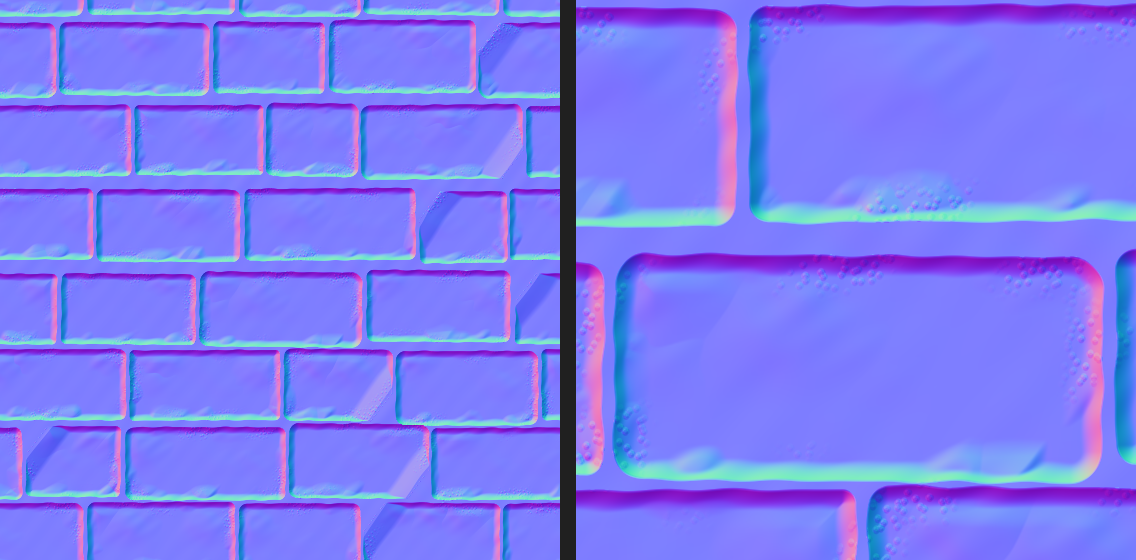
Left, the full canvas; right, a detail of the centre.
Give the GLSL for this texture map, as a Shadertoy shader.

```glsl
#define ROWS 7
#define BEVEL_WIDTH 0.012
#define BEVEL_HEIGHT 0.012
#define HALF_HEIGHT 0.0645
#define TILT 0.022
#define CHIP_CUT 0.030
#define CHIP_REACH 0.068
#define CHIP_SLOPE 0.36
#define WEAR 0.55
#define DENT_DEPTH 0.0034
#define PIT_DEPTH 0.0006
#define TAU 6.2831853

// Vertical joints of each course, from the top course down
const vec4 JOINTS[ROWS] = vec4[ROWS](
    vec4(.103, .376, .585, .852), vec4(.238, .473, .642, .936),
    vec4(.169, .432, .747, .908), vec4(.107, .352, .651, .915),
    vec4(.228, .504, .704, .964), vec4(.042, .220, .514, .768),
    vec4(.152, .424, .647, .895));

// Brick chipped at the upper left or lower right in each course; -1 for none
const int CHIP_UPPER[ROWS] = int[ROWS](3, -1, 2, 3, -1, 0, 2);
const int CHIP_LOWER[ROWS] = int[ROWS](-1, 2, -1, -1, 1, 2, -1);

struct Brick { vec2 center, size; float tilt, radius, chip; };

vec2 hash2(vec2 p) {
    vec3 k = fract(p.xyx * vec3(.1031, .1030, .0973));
    k += dot(k, k.yzx + 33.33);
    return fract((k.xx + k.yz) * k.zy);
}

// Distance to the nearest cell point, tiling over the unit square
float cellular(vec2 p, float cells) {
    p *= cells;
    vec2 base = floor(p);
    float nearest = 4.0;
    for (int j = -1; j <= 1; j++)
    for (int i = -1; i <= 1; i++) {
        vec2 cell = base + vec2(i, j);
        vec2 delta = cell + hash2(mod(cell, cells)) - p;
        nearest = min(nearest, dot(delta, delta));
    }
    return sqrt(nearest);
}

// Layered sines, tiling over the unit square, in -1..1
float waves(vec2 p) {
    p *= TAU;
    return (sin(5.0 * p.x + 2.0 * sin(3.0 * p.y)) + sin(7.0 * p.y + 2.0 * sin(4.0 * p.x) + 1.0)
          + sin(11.0 * p.x - 9.0 * p.y + 2.0)) / 3.0;
}

float smoothMin(float a, float b, float k) {
    float h = max(k - abs(a - b), 0.0) / k;
    return min(a, b) - 0.25 * h * h * k;
}

Brick makeBrick(int row, int i) {
    float left = JOINTS[row][i];
    float right = JOINTS[row][(i + 1) & 3] + (i == 3 ? 1.0 : 0.0);
    vec2 a = hash2(vec2(row, i) + 3.7), b = hash2(vec2(i, row) + 19.1);
    float sag = 0.007 - 0.0085 * cos(TAU * (float(row) + 0.3) / float(ROWS));
    float y = 1.0 - (float(row) + 0.74) / float(ROWS) - sag + 0.009 * (a.x - 0.5);
    vec2 size = vec2(0.5 * (right - left) - 0.002 - 0.004 * a.y, HALF_HEIGHT + 0.005 * (b.x - 0.5));
    float chip = i == CHIP_UPPER[row] ? -1.0 : i == CHIP_LOWER[row] ? 1.0 : 0.0;
    return Brick(vec2(0.5 * (left + right), y), size, TILT * (b.y - 0.5), 0.007 + 0.012 * b.x, chip);
}

// Position in the brick's own frame
vec2 toLocal(vec2 p, Brick b) {
    vec2 q = p - b.center;
    q -= round(q);
    return q + b.tilt * vec2(q.y, -q.x);
}

// Signed distance to the chipped, rounded outline; reach measures into the chip
float outline(vec2 q, Brick b, out float reach) {
    vec2 e = abs(q) - b.size + b.radius;
    float box = length(max(e, 0.0)) + min(max(e.x, e.y), 0.0) - b.radius;
    reach = dot(q, b.chip * vec2(0.8, -0.6)) - dot(b.size, vec2(0.8, 0.6));
    return max(box, reach + CHIP_CUT);
}

Brick nearestBrick(vec2 p) {
    int first = int(floor((1.0 - p.y) * float(ROWS) - 0.74)) + ROWS;
    Brick best;
    float nearest = 9.0, reach;
    for (int j = 0; j < 2; j++)
    for (int i = 0; i < 4; i++) {
        Brick b = makeBrick((first + j) % ROWS, i);
        float d = outline(toLocal(p, b), b, reach);
        if (d < nearest) { nearest = d; best = b; }
    }
    return best;
}

float height(vec2 p, Brick b) {
    vec2 q = toLocal(p, b);
    float reach, broad = waves(p), fine = waves(p.yx * 3.0);
    float depth = -outline(q, b, reach) + 0.0011 * fine;
    float mortar = 0.0005 * waves(p * 2.0);
    if (depth <= 0.0) return mortar;

    // Bevelled rim, with the chip as a sloping facet
    float rim = 1.0 - clamp(depth / BEVEL_WIDTH, 0.0, 1.0);
    float h = BEVEL_HEIGHT * (1.0 - rim * rim);
    float facet = BEVEL_HEIGHT - CHIP_SLOPE * (reach + CHIP_REACH + 0.004 * broad);
    h = smoothMin(h, max(facet, 0.0), 0.0015);

    // Scalloped wear, strongest along the foot
    float low = smoothstep(0.3, -0.9, q.y / b.size.y);
    float patches = smoothstep(-0.5, 0.6, broad + 0.3 * fine);
    float worn = WEAR * patches * mix(0.45, 1.0, low);
    float ledge = BEVEL_HEIGHT * (1.0 - worn) + 0.25 * depth + 0.004 * (cellular(p, 22.0) - 0.3);
    h = smoothMin(h, ledge, 0.002);

    // Shallow dents towards the top, and pits near the rim
    float inside = smoothstep(0.0, 2.0 * BEVEL_WIDTH, depth);
    float dent = smoothstep(0.55, 0.0, cellular(p + 0.006 * fine, 9.0));
    h -= DENT_DEPTH * dent * inside * smoothstep(-0.4, 0.8, q.y / b.size.y);
    float pitted = smoothstep(0.028, 0.004, depth) * smoothstep(0.1, 0.5, waves(p.yx + 0.37));
    h -= PIT_DEPTH * pitted * smoothstep(0.32, 0.18, cellular(p, 150.0));
    return h + mortar * (1.0 - 0.6 * inside);
}

void mainImage(out vec4 fragColor, in vec2 fragCoord) {
    vec2 p = fragCoord / iResolution.y;
    Brick b = nearestBrick(p);
    vec2 e = vec2(max(0.001, 0.5 / iResolution.y), 0.0);
    vec2 slope = vec2(height(p + e, b) - height(p - e, b),
                      height(p + e.yx, b) - height(p - e.yx, b)) / (2.0 * e.x);
    // Normal packed as colour, green pointing down
    vec3 normal = normalize(vec3(-slope.x, slope.y, 1.0));
    fragColor = vec4(0.5 + 0.5 * normal - vec3(0.006, 0.006, 0.0), 1.0);
}
```
